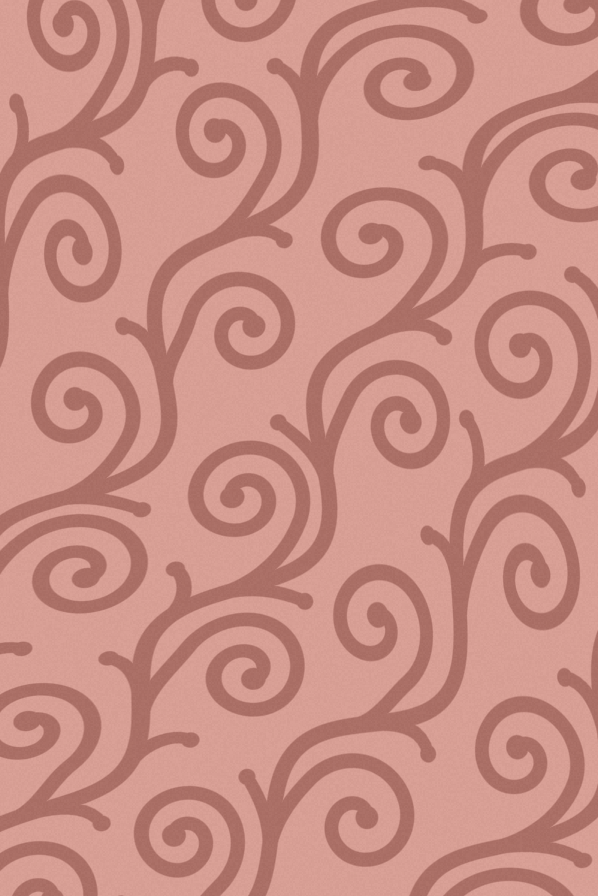
This pattern is drawn by a Shadertoy shader. Its source:

```glsl
// Scrolling vines: parallel wavy stems climb diagonally, and every bend sends out
// a curled spiral and short round-tipped shoots, alternating left and right.
// A slow domain warp and hashed sizes keep the rows from looking mechanical.

#define VINE_GAP 0.3125   // distance between stems, in canvas widths
#define BEND 0.25         // stem length per bend
#define SWAY 0.066        // sideways swing of a stem
#define TILT 0.62         // lean of the stems to the right, radians
#define CURL_RADIUS 0.114
#define CURL_OFFSET 0.092 // spiral centre from the vine axis
#define STROKE 0.0122     // half width of a line
#define BULB 0.0195       // radius of the spiral's inner tip
#define WARP 0.034
#define GRAIN 0.022

const float PI = 3.14159265;
const vec3 GROUND = vec3(0.845, 0.622, 0.582);
const vec3 VINE = vec3(0.668, 0.436, 0.400);

vec3 hash3(vec2 p) {
    vec3 q = fract(p.xyx * vec3(0.1031, 0.1030, 0.0973));
    q += dot(q, q.yxz + 33.33);
    return fract((q.xxy + q.yzz) * q.zyx);
}

// Stem position and unit direction at height y, seen from a bend
vec2 stemPoint(float y) { return vec2(-SWAY * cos(PI * y / BEND), y); }
vec2 stemDir(float y) {
    return normalize(vec2(SWAY * PI / BEND * sin(PI * y / BEND), 1.0));
}

float stemDistance(vec2 p) {
    return abs(p.x - stemPoint(p.y).x) * stemDir(p.y).y - STROKE * 1.1;
}

// Hermite stroke from a to b with end directions and half widths
float strokeDistance(vec2 p, vec2 a, vec2 dirA, vec2 b, vec2 dirB, float wA, float wB) {
    float reach = length(b - a), d = 1.0;
    vec2 last = a;
    for (int i = 1; i <= 12; i++) {
        float t = float(i) / 12.0, s = 1.0 - t;
        vec2 next = a * s * s * (1.0 + 2.0 * t) + b * t * t * (3.0 - 2.0 * t)
                  + reach * t * s * (dirA * s - dirB * t);
        vec2 e = next - last, v = p - last;
        float h = clamp(dot(v, e) / dot(e, e), 0.0, 1.0);
        d = min(d, length(v - e * h) - mix(wA, wB, t));
        last = next;
    }
    return d;
}

// Clockwise spiral winding inwards, with its stalk growing out of the stem
float curlDistance(vec2 p, vec3 rnd) {
    vec2 centre = vec2(CURL_OFFSET, 0.0) + 0.016 * (rnd.xy - 0.5);
    float radius = CURL_RADIUS * mix(0.84, 1.03, rnd.z);
    float turns = mix(1.32, 1.58, rnd.y);
    float startAngle = PI + 0.6 * (rnd.x - 0.5);
    float core = 0.015;

    vec2 v = p - centre;
    float d = 1.0;
    float phase = fract((startAngle - atan(v.y, v.x)) / (2.0 * PI));
    for (int n = 0; n < 2; n++) {
        float t = phase + float(n);
        if (t < turns) d = min(d, abs(length(v) - mix(radius, core, t / turns)) - STROKE);
    }

    float endAngle = startAngle - 2.0 * PI * turns;
    d = min(d, length(v - core * vec2(cos(endAngle), sin(endAngle))) - BULB);

    vec2 spoke = vec2(cos(startAngle), sin(startAngle));
    float inward = (radius - core) / (2.0 * PI * turns * radius);
    vec2 heading = vec2(spoke.y, -spoke.x) - inward * spoke;
    float root = -0.62 * BEND;
    return min(d, strokeDistance(p, stemPoint(root), stemDir(root),
                                 centre + radius * spoke, heading, STROKE, STROKE));
}

// Short shoot leaving the stem and bending over to a rounded tip
float shootDistance(vec2 p, float root, vec2 tip, vec2 tipDir) {
    float d = strokeDistance(p, stemPoint(root), stemDir(root), tip, tipDir,
                             STROKE, STROKE * 0.85);
    return min(d, length(p - tip) - STROKE * 1.15);
}

float vineDistance(vec2 q) {
    float d = 1.0, nearest = floor(q.x / VINE_GAP + 0.5);
    for (int i = -1; i <= 1; i++) {
        float id = nearest + float(i);
        vec2 p = q - vec2(id * VINE_GAP, 0.07 * (hash3(vec2(id + 40.0, 7.0)).x - 0.5));
        d = min(d, stemDistance(p));
        float bend = floor(p.y / BEND + 0.5);
        for (int j = -1; j <= 1; j++) {
            float k = bend + float(j);
            float side = mod(k, 2.0) < 0.5 ? 1.0 : -1.0;
            vec2 local = vec2(p.x * side, p.y - k * BEND);
            if (length(local - vec2(0.06, 0.0)) > 0.32) continue;
            vec3 rnd = hash3(vec2(id, k) + 50.0);
            d = min(d, curlDistance(local, rnd));
            vec2 wobble = 0.024 * (rnd.zx - 0.5);
            d = min(d, shootDistance(local, 0.36 * BEND, vec2(0.098, 0.152) + wobble,
                                     vec2(1.0, -0.7 + rnd.y)));
            if (rnd.y > 0.4)
                d = min(d, shootDistance(local, -0.92 * BEND, vec2(0.112, -0.148) + wobble,
                                         vec2(1.0, 0.2)));
        }
    }
    return d;
}

void mainImage(out vec4 fragColor, in vec2 fragCoord) {
    vec2 uv = fragCoord / iResolution.x;
    float pixel = 1.0 / iResolution.x;

    // Lean the vines, then bend them gently
    float c = cos(TILT), s = sin(TILT);
    vec2 q = vec2(c * uv.x - s * uv.y, s * uv.x + c * uv.y);
    q += WARP * sin(q.yx * vec2(5.3, 6.1) + vec2(1.0, 4.0));

    float ink = 1.0 - smoothstep(-pixel, pixel, vineDistance(q));
    vec3 colour = mix(GROUND, VINE, ink);
    colour += GRAIN * (hash3(floor(uv * 400.0)).x - 0.5);
    fragColor = vec4(colour, 1.0);
}
```
